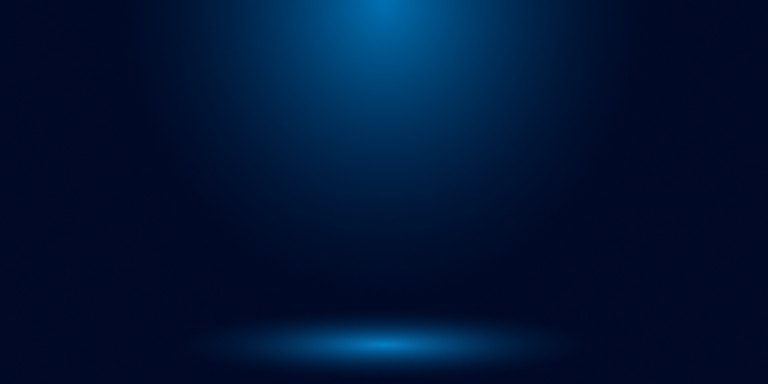
Write a Shadertoy shader that draws this background.

```glsl
// A dark navy studio backdrop lit by a broad blue glow from the top edge,
// with a flat, bright pool of light on the floor below it.
// Both lights are elliptical falloffs on a plain base, with a faint grain.

// Light that fades from 1 at the centre to 0 on the ellipse with these radii
float ellipseGlow(vec2 point, vec2 centre, vec2 radii, float falloff) {
    float reach = length((point - centre) / radii);
    return pow(max(1.0 - reach, 0.0), falloff);
}

float hash(vec2 cell) {
    return fract(sin(dot(cell, vec2(12.9898, 78.233))) * 43758.5453);
}

void mainImage(out vec4 fragColor, in vec2 fragCoord) {
    // Canvas height is one unit, x is zero on the middle line
    vec2 point = (fragCoord - vec2(0.5 * iResolution.x, 0.0)) / iResolution.y;

    // Backdrop
    vec3 color = vec3(0.0, 0.034, 0.145);

    // Overhead glow
    float overhead = ellipseGlow(point, vec2(0.0, 1.0), vec2(0.77, 0.87), 1.95);
    color += vec3(0.0, 0.41, 0.56) * overhead;

    // Pool of light on the floor
    float pool = ellipseGlow(point, vec2(0.0, 0.102), vec2(0.62, 0.105), 2.2);
    color += vec3(0.02, 0.47, 0.64) * pool;

    // Faint grain that also breaks up banding
    color += 0.005 * (hash(floor(point * 256.0)) - 0.5);

    fragColor = vec4(color, 1.0);
}
```
